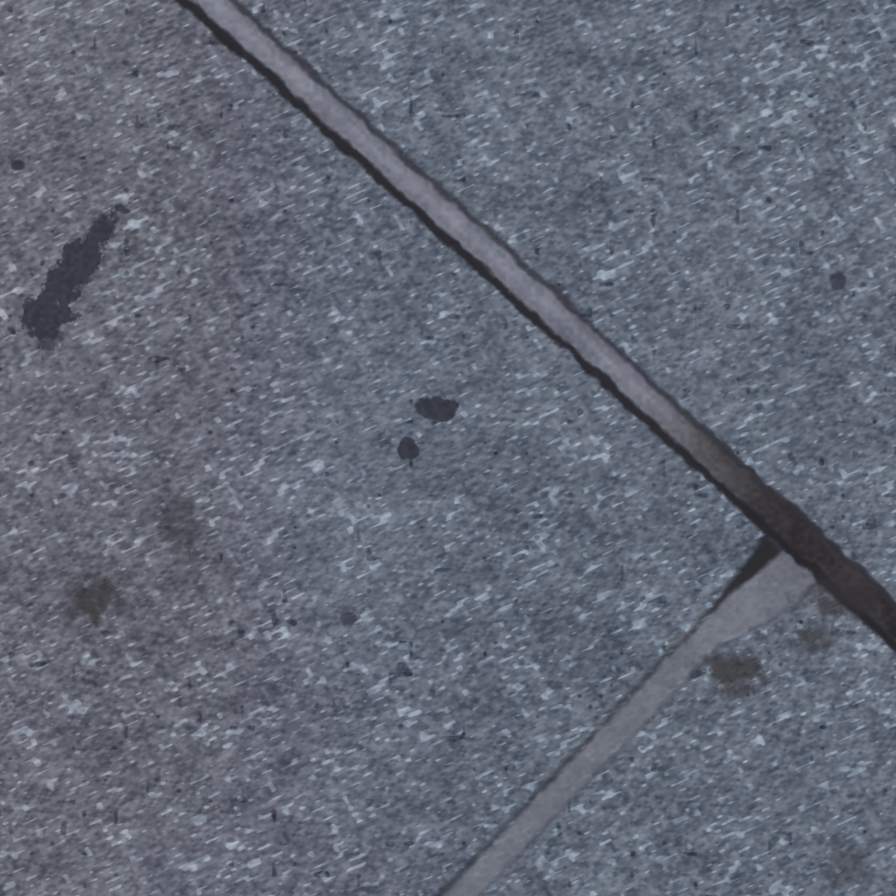
Give the GLSL for this texture, as a Shadertoy shader.

```glsl
// Blue-grey speckled concrete slabs with a diagonal joint, a branch joint and damp stains

float hash(vec2 p) {
    return fract(sin(dot(p, vec2(127.1, 311.7))) * 43758.5453);
}

float noise(vec2 p) {
    vec2 i = floor(p), f = fract(p);
    f = f * f * (3.0 - 2.0 * f);
    return mix(mix(hash(i), hash(i + vec2(1, 0)), f.x),
               mix(hash(i + vec2(0, 1)), hash(i + vec2(1, 1)), f.x), f.y);
}

float fbm(vec2 p) {
    float sum = 0.0, amp = 0.5;
    for (int i = 0; i < 4; i++) {
        sum += amp * noise(p);
        p = mat2(1.6, 1.2, -1.2, 1.6) * p + 17.3;
        amp *= 0.5;
    }
    return sum / 0.9375;
}

// Soft line of half-width w around distance zero
float band(float d, float w, float soft) {
    return 1.0 - smoothstep(w - soft, w + soft, abs(d));
}

// Ragged elliptical stain
float blot(vec2 p, vec2 centre, vec2 radius, float rough, float soft) {
    float d = length((p - centre) / radius) + rough * (fbm(p * 75.0) - 0.5);
    return 1.0 - smoothstep(1.0 - soft, 1.0 + soft, d);
}

// Fine grit with slanted flecks
vec3 concrete(vec2 p) {
    vec2 slant = vec2(p.x * 0.85 + p.y * 0.5, p.y - p.x * 0.45);
    float cloud = fbm(p * 5.0 + 3.0);
    float grit = noise(slant * vec2(125.0, 190.0)) - 0.5;
    float fine = noise(slant * vec2(230.0, 290.0) + 41.0) - 0.5;
    float patches = fbm(p * 28.0 + 9.0) - 0.5;
    vec3 col = mix(vec3(0.402, 0.408, 0.452), vec3(0.378, 0.408, 0.462),
                   smoothstep(0.0, 0.6, p.x + 0.4 * (cloud - 0.5)));
    col += 0.07 * (cloud - 0.5) + 0.11 * patches + 0.13 * grit + 0.12 * fine;

    // Pale mineral flecks, denser in some patches
    float fleck = noise(slant * vec2(110.0, 205.0) + 83.0);
    col += vec3(0.15, 0.17, 0.18) * smoothstep(0.68, 0.95, fleck + 0.3 * patches);

    // Small dark pits
    float pit = noise(p * 85.0 + 29.0);
    col -= 0.12 * smoothstep(0.86, 0.97, pit + 0.15 * patches);
    return col;
}

void mainImage(out vec4 fragColor, in vec2 fragCoord) {
    vec2 p = fragCoord / iResolution.xy;
    vec3 col = concrete(p);
    float ragged = fbm(p * 55.0) - 0.5;
    float mottled = fbm(p * 24.0 + 7.0);
    float grain = noise(p * 210.0) - 0.5;

    // Branch joint: distance to the right of its edge, and height along it
    vec2 b = p - vec2(0.866, 0.395);
    float side = dot(b, vec2(0.724, -0.690)) + 0.007 * ragged;
    float down = -dot(b, vec2(0.690, 0.724));
    float below = smoothstep(-0.012, 0.008, down);
    float nearTop = 1.0 - smoothstep(0.02, 0.15, down);
    float width = 0.015 + 0.015 * nearTop;
    vec3 mortar = vec3(0.43, 0.44, 0.48) + 0.10 * (mottled - 0.5) + 0.05 * grain;
    col = mix(col, mortar, 0.85 * below * band(side - width - 0.003, width, 0.006));
    col = mix(col, vec3(0.27, 0.28, 0.32), 0.45 * below * band(side - 2.0 * width - 0.004, 0.002, 0.004));
    float crackWidth = 0.003 + 0.010 * (1.0 - smoothstep(0.0, 0.10, down));
    float crackFade = 0.5 + 0.45 * (1.0 - smoothstep(0.05, 0.16, down));
    col = mix(col, vec3(0.17, 0.165, 0.18), crackFade * below * band(side, crackWidth, 0.004));

    // Main joint: signed distance across, positive to the upper right
    float across = dot(p - vec2(0.24, 0.993), vec2(0.672, 0.740));
    across += 0.002 * (noise(p * 14.0) - 0.5);
    float edge = across + 0.009 * ragged;
    float damp = smoothstep(0.69, 0.88, p.x + 0.12 * (mottled - 0.5));
    float halfWidth = mix(0.017, 0.020, damp);
    vec3 filler = vec3(0.44, 0.45, 0.50) + 0.12 * (mottled - 0.5) + 0.07 * grain;
    filler += 0.05 * band(across - 0.002, 0.005, 0.006);
    vec3 wet = vec3(0.215, 0.205, 0.215) + 0.12 * (mottled - 0.5) + 0.05 * grain;
    col = mix(col, mix(filler, wet, damp), band(edge, halfWidth, 0.003));
    col = mix(col, vec3(0.20, 0.20, 0.23), 0.75 * band(edge - 0.018, 0.0022 + 0.003 * mottled, 0.003));
    col = mix(col, vec3(0.155, 0.15, 0.17), 0.92 * band(edge + 0.018, 0.0025 + 0.005 * mottled, 0.003));

    // Long tapered stain, measured in its own axes
    vec2 s = p - vec2(0.085, 0.700);
    vec2 along = vec2(dot(s, vec2(0.60, 0.80)), dot(s, vec2(0.80, -0.60)));
    float taper = 0.024 - 0.12 * along.x;
    float streak = length(vec2(along.x / 0.074, along.y / max(taper, 0.011)));
    streak += 1.5 * (fbm(p * 65.0 + 5.0) - 0.5);
    float dark = 1.0 - smoothstep(0.85, 1.1, streak);
    dark = max(dark, 0.7 * blot(p, vec2(0.055, 0.625), vec2(0.012, 0.016), 1.6, 0.2));

    // Compact dark spots
    dark = max(dark, blot(p, vec2(0.486, 0.544), vec2(0.022, 0.014), 1.1, 0.15));
    dark = max(dark, blot(p, vec2(0.456, 0.499), vec2(0.011, 0.011), 1.0, 0.2));
    dark = max(dark, blot(p, vec2(0.020, 0.816), vec2(0.008, 0.006), 0.7, 0.3));
    dark = max(dark, 0.8 * blot(p, vec2(0.935, 0.685), vec2(0.009, 0.009), 1.0, 0.3));
    dark = max(dark, 0.7 * blot(p, vec2(0.390, 0.310), vec2(0.010, 0.007), 1.0, 0.3));
    col = mix(col, vec3(0.20, 0.21, 0.25) + 0.05 * grain, 0.88 * dark);

    // Diffuse brown grime
    float grime = blot(p, vec2(0.104, 0.332), vec2(0.030, 0.023), 1.6, 0.5);
    grime = max(grime, 0.6 * blot(p, vec2(0.195, 0.408), vec2(0.020, 0.032), 2.0, 0.5));
    grime = max(grime, blot(p, vec2(0.820, 0.251), vec2(0.030, 0.021), 1.8, 0.5));
    grime = max(grime, 0.8 * blot(p, vec2(0.905, 0.286), vec2(0.018, 0.015), 1.6, 0.5));
    grime = max(grime, 0.9 * blot(p, vec2(0.935, 0.335), vec2(0.042, 0.020), 1.6, 0.5));
    grime = max(grime, 0.5 * blot(p, vec2(0.944, 0.030), vec2(0.018, 0.022), 1.8, 0.5));
    col = mix(col, vec3(0.215, 0.205, 0.215), 0.7 * grime);

    fragColor = vec4(clamp(col, 0.0, 1.0), 1.0);
}
```
